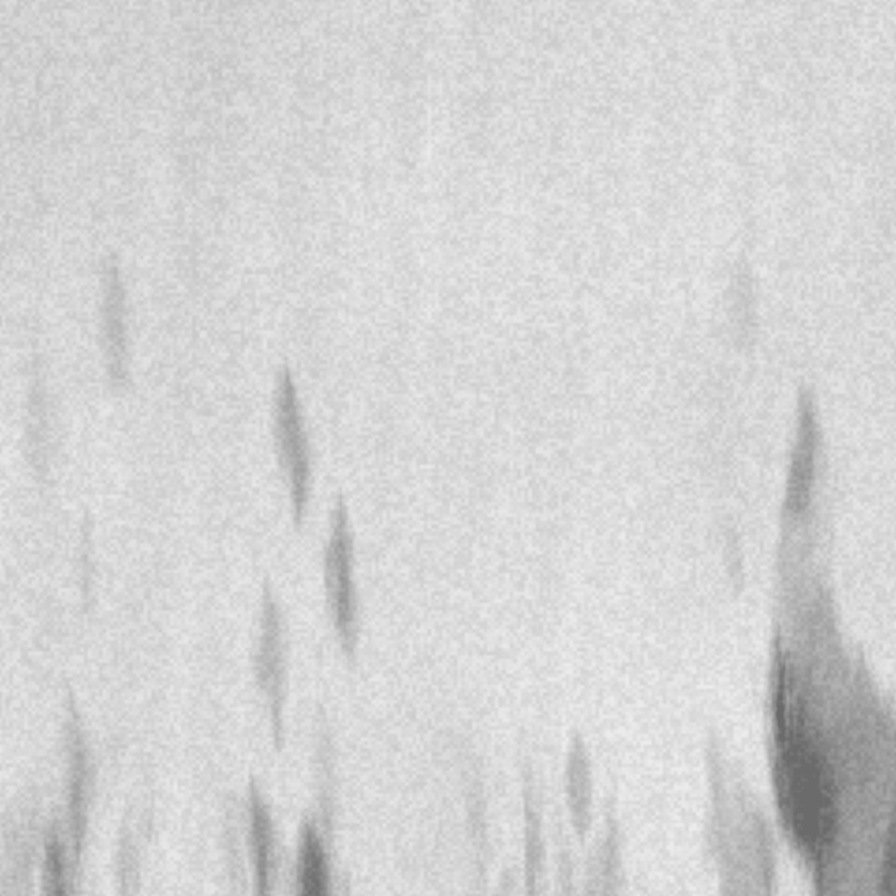
Write a WebGL 2 fragment shader that draws this texture.

```glsl
#version 300 es
precision highp float;
// Pale grainy grey wall with soft vertical smudges and a dark stain at the lower right.

uniform vec2 u_resolution;
out vec4 fragColor;

float hash(vec2 p) {
    vec3 q = fract(vec3(p.xyx) * 0.1031);
    q += dot(q, q.yzx + 33.33);
    return fract((q.x + q.y) * q.z);
}

float noise(vec2 p) {
    vec2 cell = floor(p);
    vec2 f = fract(p);
    f = f * f * (3.0 - 2.0 * f);
    float low = mix(hash(cell), hash(cell + vec2(1, 0)), f.x);
    float high = mix(hash(cell + vec2(0, 1)), hash(cell + vec2(1, 1)), f.x);
    return mix(low, high, f.y);
}

float fbm(vec2 p) {
    float sum = 0.0;
    float weight = 0.53;
    for (int i = 0; i < 4; i++) {
        sum += weight * noise(p);
        p = p * 2.03 + 17.3;
        weight *= 0.5;
    }
    return sum;
}

// 1 inside, 0 outside, fading between the two distances
float fade(float inner, float outer, float d) {
    return 1.0 - smoothstep(inner, outer, d);
}

// Scattered spindle-shaped marks, denser toward the bottom
float smudges(vec2 p, float fray) {
    float clear = 1.0;
    for (int i = 0; i < 24; i++) {
        float id = float(i);
        vec2 spot = fract(vec2(0.29, 0.19) + id * vec2(0.7549, 0.5698));
        vec2 center = vec2(spot.x, 0.78 * pow(spot.y, 1.5));
        float size = hash(vec2(id, 4.7));
        float depth = hash(vec2(id, 9.2));
        vec2 q = (p - center) / mix(vec2(0.015, 0.06), vec2(0.030, 0.12), size);
        q.x += 0.25 * q.y;
        float d = abs(q.x) + q.y * q.y + fray * 1.1;
        float strength = mix(0.07, 0.34, depth * depth);
        strength *= smoothstep(0.05, 0.14, abs(center.x - 0.55));
        clear *= 1.0 - strength * fade(0.05, 1.05, d);
    }
    return 1.0 - clear;
}

// Tall stain that widens as it descends, with a darker core
float stain(vec2 p, float fray) {
    float axis = 0.895 + 0.08 * fade(0.0, 0.4, p.y);
    float width = mix(0.095, 0.03, smoothstep(0.1, 0.42, p.y));
    float body = fade(0.45, 1.15, abs(p.x - axis) / width + fray);
    body *= fade(0.15, 0.58, p.y + 0.15 * fray);
    vec2 q = (p - vec2(0.92 - 0.14 * p.y, 0.14)) / vec2(0.042, 0.17);
    float core = fade(0.1, 1.1, length(q) + 0.5 * fray);
    return 0.24 * body + 0.2 * core;
}

void main() {
    vec2 uv = gl_FragCoord.xy / u_resolution;

    // Ragged vertical edges
    vec2 p = uv;
    p.x += 0.02 * (noise(uv * vec2(9.0, 6.0)) - 0.5);
    float fray = fbm(p * vec2(42.0, 9.0) + 5.0) - 0.5;

    // Broad tone: darker upper left, brighter lower right
    float tone = 0.852 + 0.05 * (fbm(uv * 4.0 + 31.0) - 0.5);
    tone -= 0.035 * fade(0.0, 0.6, length(uv - vec2(0.0, 1.0)));
    tone += 0.03 * fade(0.0, 0.3, length(uv - vec2(0.75, 0.2)));

    // Faint leaning streaks
    vec2 lean = vec2(uv.x - 0.06 * uv.y, uv.y);
    tone += 0.045 * (fbm(lean * vec2(32.0, 2.5) + 8.0) - 0.5);

    // Low plumes rising from the bottom edge
    float plume = smoothstep(0.52, 0.78, fbm(p * vec2(22.0, 4.0) + 2.0));
    tone -= 0.15 * plume * fade(0.02, 0.24, uv.y);

    // Dark marks
    tone -= smudges(p, fray) * 0.85;
    tone -= stain(p, fray);

    // Fine soft grain
    tone += 0.08 * (noise(uv * 240.0) - 0.5);
    tone += 0.04 * (noise(uv * 115.0 + 60.0) - 0.5);

    fragColor = vec4(vec3(clamp(tone, 0.42, 0.92)), 1.0);
}
```
